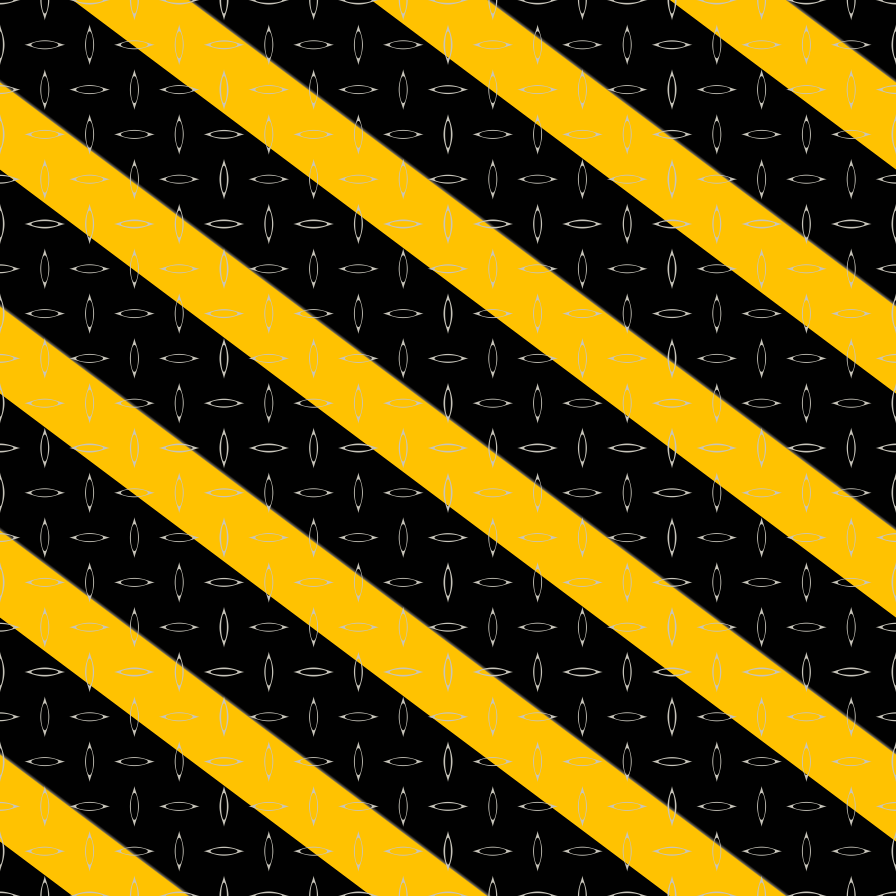
Reproduce this pattern procedurally as a Shadertoy shader.

```glsl
const vec2 STRIPES = vec2(3.0, 4.0);      // stripe repeats across and down
const float STRIPE_TOP = 0.368;           // stripe edges as fractions of a period
const float STRIPE_BOTTOM = 0.757;
const float SHADOW_WIDTH = 0.016;         // soft rim along the upper stripe edge
const float STUDS = 20.0;                 // studs across and down
const float HEAVY_EVERY = 5.0;            // every fifth row and column is bolder
const float STUD_LENGTH = 0.460;          // half sizes in stud cells
const float STUD_HEIGHT = 0.100;
const float HOLE_LENGTH = 0.300;
const float HOLE_HEIGHT = 0.080;
const float HEAVY_WALL = 0.016;
const int SAMPLES = 4;

const vec3 BLACK = vec3(0.003);
const vec3 YELLOW = vec3(1.0, 0.76, 0.005);
const vec3 SHADOW = vec3(0.40, 0.38, 0.34);
const vec3 STEEL = vec3(0.78, 0.77, 0.73);

// Share of a pixel at height y covered by the span from -h to h
float spanCoverage(float y, float h, float pixel) {
    float overlap = min(h, y + 0.5 * pixel) - max(-h, y - 0.5 * pixel);
    return clamp(overlap / pixel, 0.0, 1.0);
}

// Pointed lens with an elliptical hole, long axis along x
float studCoverage(vec2 p, float weight, float pixel) {
    float holeHeight = HOLE_HEIGHT - HEAVY_WALL * weight;
    float coverage = 0.0;
    for (int i = 0; i < SAMPLES; i++) {
        float x = p.x + ((float(i) + 0.5) / float(SAMPLES) - 0.5) * pixel;
        float t = x / STUD_LENGTH;
        float u = x / HOLE_LENGTH;
        float outer = STUD_HEIGHT * pow(max(1.0 - t * t, 0.0), 1.5);
        float inner = min(holeHeight * sqrt(max(1.0 - u * u, 0.0)), outer);
        coverage += spanCoverage(p.y, outer, pixel) - spanCoverage(p.y, inner, pixel);
    }
    return coverage / float(SAMPLES);
}

// Alternating horizontal and vertical studs on a square lattice
float studPlate(vec2 uv, float pixel) {
    vec2 grid = uv * STUDS;
    vec2 cell = floor(grid + 0.5);
    vec2 p = grid - cell;
    vec2 heavy = 1.0 - step(0.5, mod(cell, HEAVY_EVERY));
    if (mod(cell.x + cell.y, 2.0) > 0.5) {
        p = p.yx;
        heavy = heavy.yx;
    }
    float weight = max(heavy.y, 0.5 * heavy.x);
    return studCoverage(p, weight, pixel * STUDS);
}

// Diagonal stripes with a shaded upper edge
vec3 hazardStripes(vec2 uv, float pixel) {
    float phase = fract(-dot(uv, STRIPES));
    float aa = 0.6 * pixel * length(STRIPES);
    float soft = max(aa, 0.3 * SHADOW_WIDTH);
    float below = 1.0 - smoothstep(STRIPE_BOTTOM - aa, STRIPE_BOTTOM + aa, phase);
    float rim = smoothstep(STRIPE_TOP - SHADOW_WIDTH - aa, STRIPE_TOP, phase);
    float paint = smoothstep(STRIPE_TOP - soft, STRIPE_TOP + soft, phase);
    vec3 shaded = mix(BLACK, SHADOW, rim);
    return mix(BLACK, mix(shaded, YELLOW, paint), below);
}

void mainImage(out vec4 fragColor, in vec2 fragCoord) {
    vec2 uv = fragCoord / iResolution.xy;
    float pixel = 1.0 / min(iResolution.x, iResolution.y);
    vec3 color = hazardStripes(uv, pixel);
    color = mix(color, STEEL, studPlate(uv, pixel));
    fragColor = vec4(color, 1.0);
}
```
